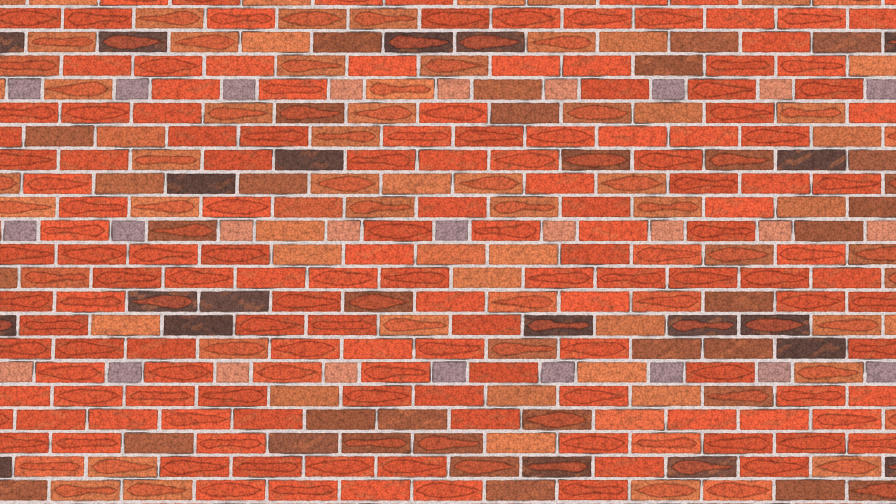
Reproduce this texture procedurally as a Shadertoy shader.

```glsl
// Weathered brick wall: running-bond courses, with every sixth course alternating
// short header bricks and long stretchers. Each brick is a rounded box coloured by
// hash, with a smeared fire mark, cellular grain and soot in the pale mortar.

#define COURSE 0.0468      // course height, in canvas heights
#define HALF_BRICK 0.0713  // half of a stretcher pitch
#define LEAN 0.00125       // growth of the pitch towards the bottom
#define ANCHOR vec2(1.752, 0.458) // centre of a header, from the top left
#define JOINT 0.0068       // mortar width
#define ROUNDING 0.0025
#define WOBBLE 0.0005      // unevenness of the brick edges
#define GRAIN 0.34
#define MARK_SHARE 0.6     // fraction of bricks with a fire mark
#define SOOT 0.75

const vec3 RED = vec3(0.83, 0.34, 0.22);
const vec3 ORANGE = vec3(0.81, 0.46, 0.30);
const vec3 BROWN = vec3(0.60, 0.34, 0.24);
const vec3 CHARRED = vec3(0.38, 0.27, 0.24);
const vec3 MAUVE = vec3(0.62, 0.51, 0.52);
const vec3 SALMON = vec3(0.82, 0.52, 0.41);
const vec3 MORTAR = vec3(0.86, 0.81, 0.80);
const vec3 SHADOW = vec3(0.25, 0.20, 0.19);

float hash(vec2 p) {
    vec3 q = fract(p.xyx * 0.1031);
    q += dot(q, q.yzx + 33.33);
    return fract((q.x + q.y) * q.z);
}

// Distance to the nearest scattered point, in cell units
float cellular(vec2 p) {
    vec2 cell = floor(p), f = fract(p);
    float nearest = 2.0;
    for (int j = -1; j <= 1; j++)
    for (int i = -1; i <= 1; i++) {
        vec2 o = vec2(i, j), c = cell + o;
        vec2 point = vec2(hash(c), hash(c + 57.3));
        nearest = min(nearest, length(o + point - f));
    }
    return nearest;
}

// Layered sines, roughly -1 to 1
float waves(vec2 p) {
    return 0.5 * sin(p.x + 1.7 * sin(p.y * 0.8))
         + 0.3 * sin(p.y * 2.1 + 1.3 * sin(p.x * 1.3))
         + 0.2 * sin(p.x * 3.7 - p.y * 2.9);
}

float roundedBox(vec2 p, vec2 halfSize) {
    vec2 d = abs(p) - halfSize + ROUNDING;
    return length(max(d, 0.0)) + min(max(d.x, d.y), 0.0) - ROUNDING;
}

// Finds the brick: xy = offset from its centre in half bricks, z = length, w = index
vec4 layBrick(float u, float v, float course) {
    float y = v - course - 0.5;
    if (mod(course, 6.0) == 3.0) {
        float s = mod(u + 0.5, 3.0), pair = 2.0 * floor((u + 0.5) / 3.0);
        return s < 1.0 ? vec4(s - 0.5, y, 1.0, pair) : vec4(s - 2.0, y, 2.0, pair + 1.0);
    }
    float s = u - mod(course + 1.0, 2.0);
    return vec4(mod(s, 2.0) - 1.0, y, 2.0, floor(s / 2.0));
}

vec3 brickColour(vec2 id, bool header) {
    float pick = hash(id + 11.0);
    if (header) return mix(MAUVE, SALMON, smoothstep(0.3, 0.6, pick));
    pick += 0.13 * sin(id.y * 1.1 - 6.1);   // courses drift between red and brown
    vec3 c = mix(RED, ORANGE, smoothstep(0.46, 0.58, pick));
    c = mix(c, BROWN, smoothstep(0.72, 0.80, pick));
    c = mix(c, CHARRED, smoothstep(0.93, 0.99, pick));
    return c * (0.92 + 0.16 * hash(id + 23.0));
}

void mainImage(out vec4 fragColor, in vec2 fragCoord) {
    vec2 p = fragCoord / iResolution.y;
    float soft = 0.7 / iResolution.y;

    // Bond layout, measured from the top
    vec2 fromAnchor = vec2(p.x, 1.0 - p.y) - ANCHOR;
    float pitch = HALF_BRICK + LEAN * fromAnchor.y;
    float v = fromAnchor.y / COURSE + 9.5, course = floor(v);
    vec4 brick = layBrick(fromAnchor.x / pitch, v, course);
    vec2 id = vec2(brick.w, course);
    bool header = brick.z < 1.5;

    // Brick outline, slightly shifted and worn
    vec2 halfSize = 0.5 * vec2(brick.z * pitch, COURSE) - 0.5 * JOINT;
    vec2 q = brick.xy * vec2(pitch, COURSE);
    q += 0.0012 * (vec2(hash(id + 3.0), hash(id + 7.0)) - 0.5);
    float d = roundedBox(q, halfSize) + WOBBLE * waves(p * 190.0);

    // Brick face: mottling and smeared fire mark
    float grain = 0.6 * cellular(p * 210.0) + 0.4 * cellular(p * 85.0 + 9.0);
    float blotch = waves(p * vec2(65.0, 110.0) + 6.0 * hash(id));
    vec3 face = brickColour(id, header);
    face = mix(face, header ? face * 0.93 : mix(BROWN, ORANGE, hash(id + 31.0)),
               0.40 * smoothstep(0.15, 0.7, blotch));
    vec2 n = q / halfSize;
    float swell = 0.48 + 0.20 * sin(n.x * 2.6 + 6.28 * hash(id + 41.0));
    float mark = abs(n.y) - swell * (1.0 - pow(abs(n.x), 5.0) * 1.7) + 0.12 * blotch;
    float marked = header ? 0.0 : step(hash(id + 47.0), MARK_SHARE);
    face = mix(face, mix(face, RED * 0.94, 0.6), marked * smoothstep(0.08, -0.08, mark));
    face *= 1.0 - 0.22 * marked * smoothstep(0.17, 0.0, abs(mark));
    face *= 1.0 + GRAIN * (0.46 - grain) * 1.5;
    face *= 1.0 - 0.16 * smoothstep(-0.0035, 0.0, d);

    // Mortar: grain, and soot gathered along some brick edges
    float soot = smoothstep(0.05, 0.75, waves(p * vec2(23.0, 41.0) + 2.0));
    vec3 mortar = MORTAR * (1.0 + 0.3 * (0.46 - grain));
    mortar = mix(mortar, SHADOW, SOOT * soot * smoothstep(0.0032, 0.0006, d));

    vec3 colour = mix(face, mortar, smoothstep(-soft, soft, d));
    fragColor = vec4(clamp(colour, 0.0, 1.0), 1.0);
}
```
